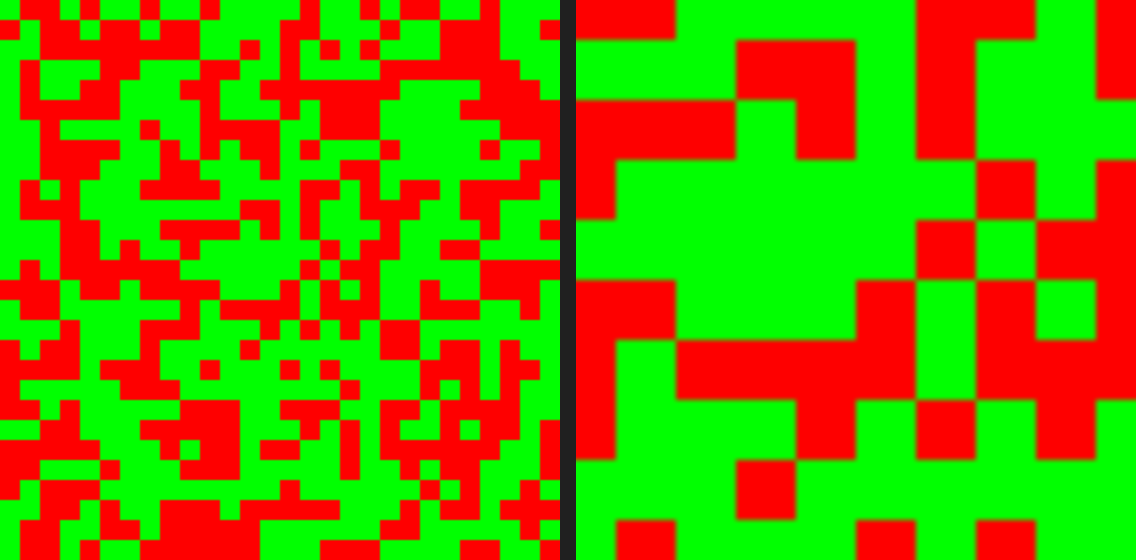
Left: the whole. Right: its middle third, enlarged.
A WebGL 1 fragment shader for this texture:

```glsl
precision highp float;

uniform vec2 u_resolution;

#define CELLS 28.0        // squares along each side
#define RED_SHARE 0.46    // part of the squares that are red
#define CLUMPING 0.85     // how strongly like squares gather
#define CLUMP_SCALE 0.27  // noise frequency per square
#define EDGE_BLUR 0.075   // half width of a border, in squares
#define SEED 17.0
#define RED vec3(0.995, 0.0, 0.0)
#define GREEN vec3(0.005, 1.0, 0.005)

float hash(vec2 p) {
  vec3 q = fract(vec3(p.xyx) * vec3(0.1031, 0.1030, 0.0973));
  q += dot(q, q.yzx + 33.33);
  return fract((q.x + q.y) * q.z);
}

float gradientDot(vec2 corner, vec2 offset) {
  float angle = 6.28318 * hash(corner + 71.0);
  return dot(vec2(cos(angle), sin(angle)), offset);
}

float gradientNoise(vec2 p) {
  vec2 i = floor(p);
  vec2 f = fract(p);
  vec2 u = f * f * f * (f * (f * 6.0 - 15.0) + 10.0);
  float low = mix(gradientDot(i, f),
                  gradientDot(i + vec2(1.0, 0.0), f - vec2(1.0, 0.0)), u.x);
  float high = mix(gradientDot(i + vec2(0.0, 1.0), f - vec2(0.0, 1.0)),
                   gradientDot(i + vec2(1.0), f - vec2(1.0)), u.x);
  return mix(low, high, u.y);
}

// 1 for a red square, 0 for a green one
float redCell(vec2 cell) {
  cell = clamp(cell, 0.0, CELLS - 1.0);
  // Stretch the clumps slightly along the rising diagonal
  vec2 diagonal = vec2(cell.x + cell.y, 1.5 * (cell.y - cell.x)) * 0.7071;
  float clump = gradientNoise(diagonal * CLUMP_SCALE + SEED + 0.37);
  return step(hash(cell + SEED) + CLUMPING * clump, RED_SHARE);
}

void main() {
  vec2 grid = gl_FragCoord.xy / u_resolution * CELLS - 0.5;
  vec2 cell = floor(grid);

  // Blend the four nearest squares only in a thin band at their borders
  vec2 blur = max(vec2(EDGE_BLUR), 0.7 * CELLS / u_resolution);
  vec2 blend = smoothstep(0.5 - blur, 0.5 + blur, fract(grid));
  float below = mix(redCell(cell), redCell(cell + vec2(1.0, 0.0)), blend.x);
  float above = mix(redCell(cell + vec2(0.0, 1.0)),
                    redCell(cell + vec2(1.0)), blend.x);

  gl_FragColor = vec4(mix(GREEN, RED, mix(below, above, blend.y)), 1.0);
}
```
